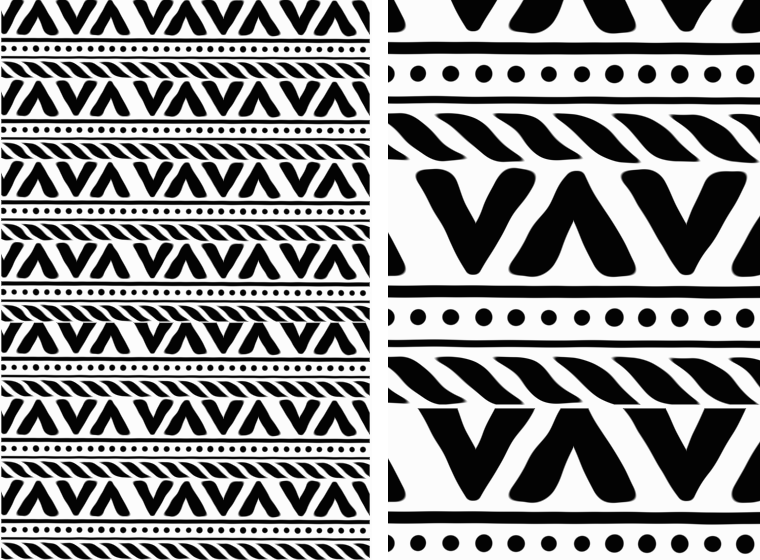
Left, the full canvas; right, a detail of the centre.
A Shadertoy shader for this pattern:

```glsl
float hash(float n) { return fract(sin(n * 12.9898) * 4375.85); }

vec2 gradientAt(vec2 cell) {
    float angle = 6.2832 * hash(dot(cell, vec2(1.0, 57.3)));
    return vec2(cos(angle), sin(angle));
}

float gradientNoise(vec2 p) {
    vec2 i = floor(p), f = fract(p), w = f * f * (3.0 - 2.0 * f);
    vec2 e = vec2(0.0, 1.0);
    float low = mix(dot(gradientAt(i), f), dot(gradientAt(i + e.yx), f - e.yx), w.x);
    float high = mix(dot(gradientAt(i + e), f - e), dot(gradientAt(i + 1.0), f - 1.0), w.x);
    return mix(low, high, w.y);
}

// Maximum with a rounded corner of size k
float smoothMax(float a, float b, float k) {
    float h = max(k - abs(a - b), 0.0) / k;
    return max(a, b) + h * h * k * 0.25;
}

// Chevron with its apex at the origin, opening towards +y
float chevron(vec2 p, float spread) {
    p.x = abs(p.x) / spread;
    float outer = 0.863 * (p.x - 2.5) - 0.504 * p.y;
    float inner = 0.432 * (p.y - 24.0) - 0.902 * p.x;
    float foot = p.y - 48.5 + 0.07 * (p.x - 20.0);
    float arm = smoothMax(outer, inner, 2.0);
    return smoothMax(smoothMax(arm, foot, 7.0), -p.y, 2.0);
}

// Alternating downward and upward chevrons, unevenly spaced
float chevronBand(vec2 p) {
    float d = 1e3, nearest = round((p.x - 4.0) / 50.75);
    for (float i = nearest - 1.0; i <= nearest + 1.0; i++) {
        vec4 nudge = vec4(2.0, -2.0, -1.5, -5.0);
        float centre = 4.0 + 50.75 * i + nudge[int(mod(i, 4.0))];
        bool upward = mod(i, 2.0) > 0.5;
        float lean = 3.0 * (hash(i + 3.0) - 0.5);
        vec2 q = vec2(p.x - centre, upward ? p.y : 48.0 - p.y);
        q.x -= lean * q.y / 48.0;
        d = min(d, chevron(q, 0.96 + 0.1 * hash(i + 20.0)));
    }
    return d;
}

// Row of dots with slightly different sizes
float dotBand(vec2 p) {
    float i = floor((p.x + 3.0) / 14.95);
    vec2 q = vec2(p.x + 3.0 - (i + 0.5) * 14.95, p.y);
    return length(q) - 3.5 - 0.9 * hash(i + 7.0);
}

// Slanted rope strokes, flattened towards both ends
float ropeBand(vec2 p) {
    float u = p.y / 21.5;
    float x = p.x - 198.0 - 28.0 * u - 1.6 * sin(6.2832 * u);
    float i = round(x / 26.8);
    float side = 0.61 * (abs(x - i * 26.8) - 7.8 - 1.2 * hash(i + 31.0));
    return smoothMax(side, abs(p.y - 10.75) - 10.75, 3.0);
}

void mainImage(out vec4 fragColor, in vec2 fragCoord) {
    // Canvas is 768 units high, y pointing down
    float pixel = 768.0 / iResolution.y;
    vec2 p = vec2(fragCoord.x, iResolution.y - fragCoord.y) * pixel;

    // Seven rows; the lower block is joined on a little early
    float y = p.y + (p.y > 441.8 ? 8.0 : 0.0) - 0.003 * (p.x - 255.0);
    vec2 q = vec2(p.x, mod(y + 2.0, 111.3) - 2.0);

    // Hand-cut wobble, the same in every row
    vec2 wobble = vec2(gradientNoise(q * 0.06), gradientNoise(q * 0.06 + 40.0));
    vec2 cut = q + 1.8 * wobble;

    float d = chevronBand(cut);
    d = min(d, abs(q.y + 0.4 * wobble.y - 55.5) - 2.7);
    d = min(d, dotBand(vec2(q.x, q.y - 67.3) + 0.7 * wobble));
    d = min(d, abs(q.y + 0.4 * wobble.x - 79.3) - 1.6);
    d = min(d, ropeBand(cut - vec2(0.0, 85.5)));

    // Pale margins and seam
    d = max(d, max(1.8 - p.x, p.x - 507.0));
    d = max(d, 0.9 - abs(p.y - 441.8));

    float ink = 1.0 - smoothstep(-0.9 * pixel, 0.9 * pixel, d);
    fragColor = vec4(vec3(mix(0.99, 0.01, ink)), 1.0);
}
```
